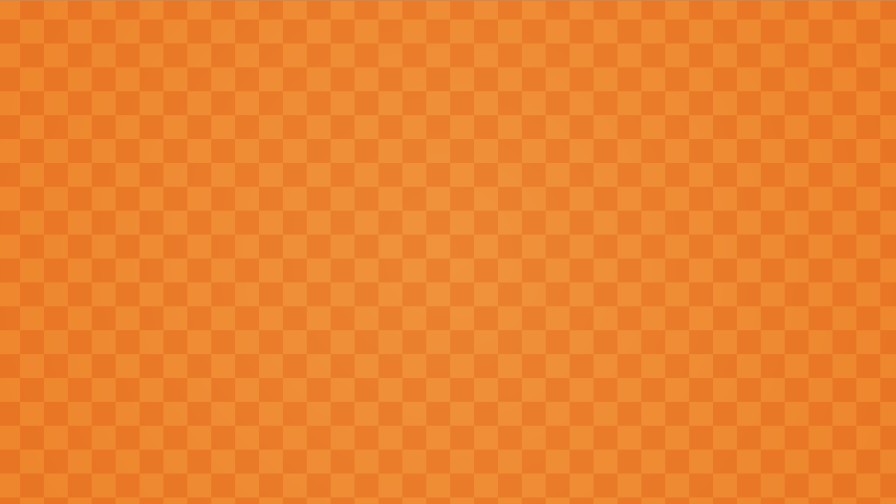
This pattern is drawn by a Shadertoy shader. Its source:

```glsl
// Two-tone orange checkerboard, about 37.5 cells across and 21 down, lit by a
// soft radial glow from the centre. Each axis gives an antialiased square wave;
// the product of the two waves selects the light or the dark tone.

#define CELL 0.04741                    // cell side, in canvas heights
#define OFFSET vec2(0.0398, 0.0388)     // first full cell, from the top left
#define GLOW_RADIUS 0.92                // reach of the glow, in canvas heights
#define LIGHT_CENTRE vec3(0.941, 0.577, 0.238)
#define LIGHT_EDGE   vec3(0.932, 0.527, 0.179)
#define DARK_CENTRE  vec3(0.921, 0.509, 0.187)
#define DARK_EDGE    vec3(0.911, 0.459, 0.139)
#define RIM_COLOR    vec3(0.82, 0.53, 0.30)
#define RIM_WIDTH 0.0016                // thin strip along the top border

// Square wave of period 2 per axis: +1 on even cells, -1 on odd ones.
vec2 squareWave(vec2 cell, float pixel) {
    vec2 edgeDistance = abs(mod(cell - 0.5, 2.0) - 1.0) - 0.5;
    return clamp(2.0 * edgeDistance / pixel, -1.0, 1.0);
}

void mainImage(out vec4 fragColor, in vec2 fragCoord) {
    // Position from the top left, in canvas heights
    float pixel = 1.0 / iResolution.y;
    vec2 pos = vec2(fragCoord.x, iResolution.y - fragCoord.y) * pixel;
    vec2 centre = 0.5 * iResolution.xy * pixel;

    // Checker mask: 1 on light cells, 0 on dark ones
    vec2 wave = squareWave((pos - OFFSET) / CELL, pixel / CELL);
    float lightCell = 0.5 + 0.5 * wave.x * wave.y;

    // Radial glow, deepening both tones towards the borders
    float falloff = clamp(length(pos - centre) / GLOW_RADIUS, 0.0, 1.0);
    vec3 light = mix(LIGHT_CENTRE, LIGHT_EDGE, falloff);
    vec3 dark = mix(DARK_CENTRE, DARK_EDGE, falloff);
    vec3 color = mix(dark, light, lightCell);

    // Muted strip at the top border
    float rim = clamp((RIM_WIDTH - pos.y) / pixel + 0.5, 0.0, 1.0);
    color = mix(color, RIM_COLOR, rim);

    fragColor = vec4(color, 1.0);
}
```
